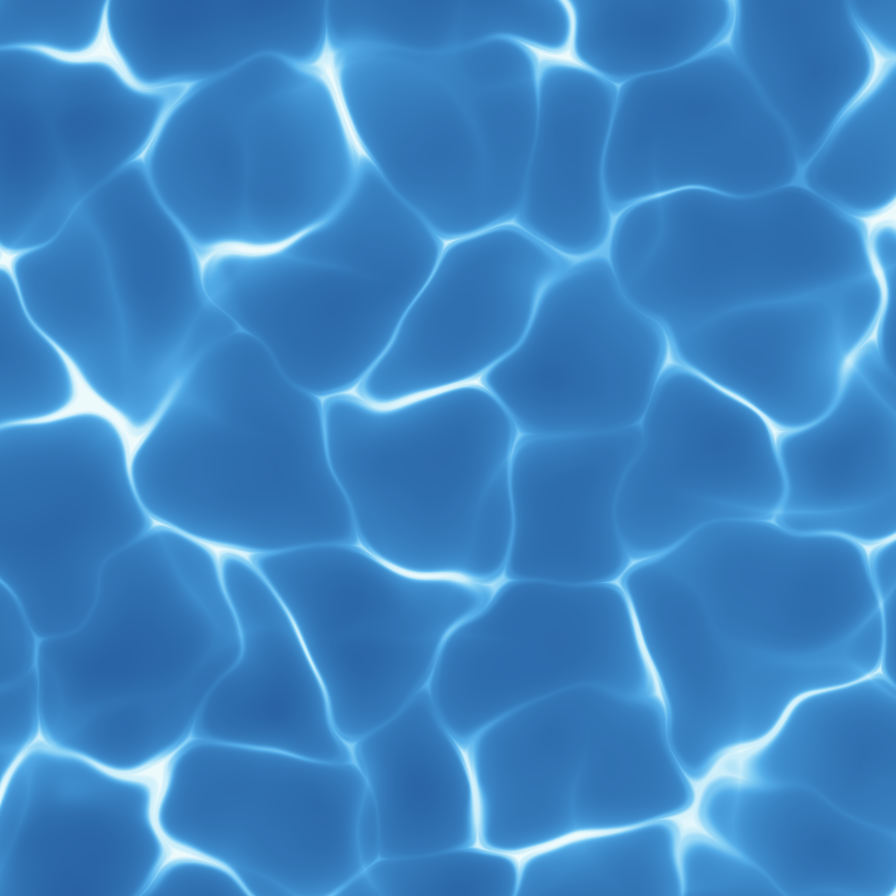
A Shadertoy shader for this texture:

```glsl
const float MAIN_CELLS = 5.4;      // bright cells across the canvas
const float VEIL_CELLS = 4.3;      // faint deeper cells across the canvas
const float JITTER = 0.92;
const float BEND = 0.42;           // slow bending of the veins
const float RIPPLE = 0.13;         // finer bending
const float JOIN_SHARPNESS = 11.0; // higher gives tighter junctions
const float CORE_WIDTH = 0.021;
const float BLOB_WIDTH = 0.075;
const float GLOW_WIDTH = 0.085;
const float GLOW_GAIN = 0.48;
const float CORE_GAIN = 0.62;
const float VEIL_GAIN = 0.30;
const float BASE_LEVEL = 0.10;
const float CLOUD_GAIN = 0.20;
const vec3 HIGHLIGHT = vec3(0.93, 0.98, 0.99);
const vec3 WATER[6] = vec3[6](
    vec3(0.16, 0.39, 0.65), vec3(0.20, 0.47, 0.72), vec3(0.25, 0.56, 0.81),
    vec3(0.33, 0.68, 0.91), vec3(0.52, 0.81, 0.96), vec3(0.79, 0.93, 0.98));

vec2 hash2(vec2 p) {
    vec3 q = fract(p.xyx * vec3(0.1031, 0.1030, 0.0973));
    q += dot(q, q.yzx + 33.33);
    return fract((q.xx + q.yz) * q.zy);
}

float cornerSlope(vec2 corner, vec2 offset) {
    float angle = 6.2832 * hash2(corner).x;
    return dot(vec2(cos(angle), sin(angle)), offset);
}

float gradientNoise(vec2 p) {
    vec2 i = floor(p), f = fract(p);
    vec2 u = f * f * f * (f * (f * 6.0 - 15.0) + 10.0);
    vec2 e = vec2(1.0, 0.0);
    float low = mix(cornerSlope(i, f), cornerSlope(i + e, f - e), u.x);
    float high = mix(cornerSlope(i + e.yx, f - e.yx), cornerSlope(i + 1.0, f - 1.0), u.x);
    return mix(low, high, u.y);
}

vec2 noise2(vec2 p) {
    return vec2(gradientNoise(p + 17.3), gradientNoise(p + vec2(71.7, 43.1)));
}

vec2 bend(vec2 p) {
    return p + BEND * noise2(p * 0.9) + RIPPLE * noise2(p * 2.3 + 9.0);
}

// Distance to the cell border; slightly negative where borders join
float veinDistance(vec2 p) {
    vec2 cell = floor(p);
    float nearest = 9.0, others = 0.0;
    for (int y = -2; y <= 2; y++)
    for (int x = -2; x <= 2; x++) {
        vec2 c = cell + vec2(x, y);
        float r = length(c + 0.5 + JITTER * (hash2(c + 50.0) - 0.5) - p);
        others += exp(-JOIN_SHARPNESS * max(r, nearest));
        nearest = min(r, nearest);
    }
    return 0.5 * (-log(others) / JOIN_SHARPNESS - nearest);
}

vec3 waterColor(float level) {
    float t = clamp(level, -0.08, 1.0) * 5.0;
    int i = int(clamp(floor(t), 0.0, 4.0));
    vec3 color = mix(WATER[i], WATER[i + 1], t - float(i));
    return mix(color, HIGHLIGHT, smoothstep(1.0, 1.3, level));
}

void mainImage(out vec4 fragColor, in vec2 fragCoord) {
    vec2 uv = fragCoord / iResolution.y;

    // Broad shading of the water body
    float cloud = gradientNoise(uv * 3.1 + 5.0) + 0.5 * gradientNoise(bend(uv * 7.0) + 23.0);
    float level = BASE_LEVEL + CLOUD_GAIN * cloud;

    // Bright veins with uneven strength, swelling and lit junctions
    float border = veinDistance(bend(uv * MAIN_CELLS + 3.0));
    float junction = 1.0 - smoothstep(-0.035, 0.0, border);
    float d = max(border, 0.0);
    float strength = 0.25 + 0.75 * smoothstep(-0.35, 0.5, gradientNoise(uv * 5.3 + 31.0));
    strength = min(strength + 0.25 * junction, 1.1);
    float swell = smoothstep(0.32, 0.6, gradientNoise(uv * 6.1 + 63.0));
    float width = CORE_WIDTH * (0.6 + 0.6 * strength) + BLOB_WIDTH * swell;
    level += GLOW_GAIN * strength * exp(-d / GLOW_WIDTH);
    level += CORE_GAIN * strength * strength * exp(-d * d / (width * width));
    level -= 0.07 * smoothstep(0.08, 0.35, d);

    // Faint out-of-focus veins
    float veil = max(veinDistance(bend(uv * VEIL_CELLS + 27.0)), 0.0);
    float veilStrength = smoothstep(-0.3, 0.45, gradientNoise(uv * 3.7 + 87.0));
    level += VEIL_GAIN * veilStrength * exp(-veil / GLOW_WIDTH);

    fragColor = vec4(waterColor(level), 1.0);
}
```
